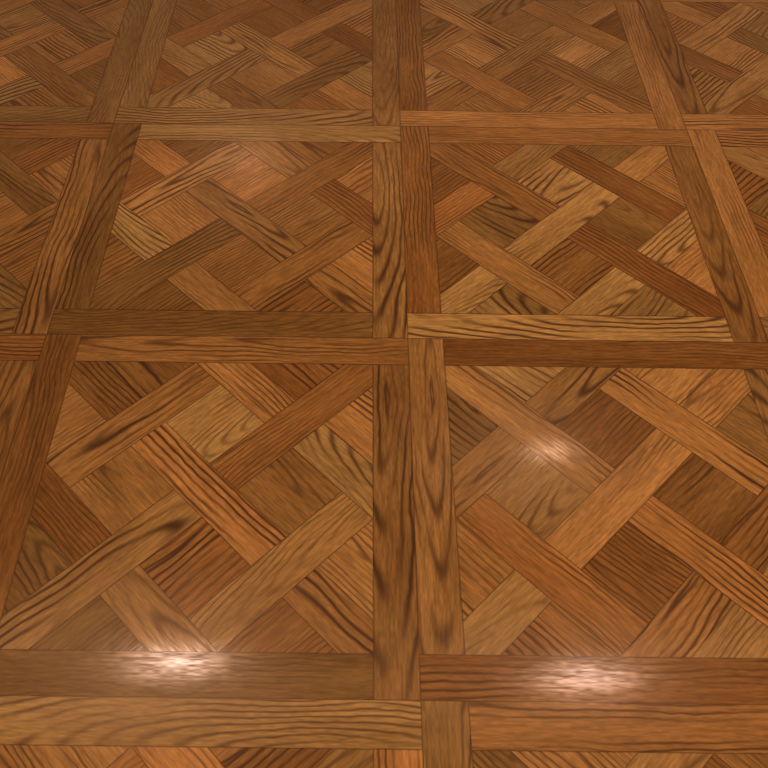
Write a WebGL 1 fragment shader that draws this texture.

```glsl
precision highp float;
// Oak parquet seen in perspective: square panels with pinwheel frames around
// a diagonal basket weave. Each board gets its own tone and ring-shaped grain
// from distance functions, layered sines and noise; lamp glints lie on top.
uniform vec2 u_resolution;

// Perspective: height of horizon, vanishing point, scale and offset of panels
const float HORIZON = 1.892;
const float TILT = 0.012;
const float VANISH_X = 0.4837;
const vec2 PANEL_SCALE = vec2(0.353, 5.099);
const vec2 PANEL_SHIFT = vec2(0.101, 2.827);
// Panel layout, in panel widths (weave sizes in diagonal units)
const float FRAME = 0.097;
const float PITCH = 0.5;
const float STRIP = 0.093;
const float SEAM = 0.0022;
// Colours
const vec3 WOOD_DEEP = vec3(0.400, 0.225, 0.085);
const vec3 WOOD_PALE = vec3(0.680, 0.435, 0.210);
const vec3 GRAIN_DARK = vec3(0.235, 0.125, 0.060);
const vec3 SEAM_DARK = vec3(0.220, 0.120, 0.060);
const vec3 HAZE = vec3(0.660, 0.470, 0.350);
const vec3 LAMP = vec3(0.800, 0.760, 0.800);

struct Board {
  vec2 pos;    // along and across the grain, from the board centre
  float id;    // random value of the board
  float edge;  // distance to the nearest seam
};

float hash(vec2 p) {
  vec3 q = fract(p.xyx * 0.1031);
  q += dot(q, q.yzx + 33.33);
  return fract((q.x + q.y) * q.z);
}

float noise(vec2 p) {
  vec2 i = floor(p), f = fract(p);
  f *= f * (3.0 - 2.0 * f);
  return mix(mix(hash(i), hash(i + vec2(1, 0)), f.x),
             mix(hash(i + vec2(0, 1)), hash(i + vec2(1, 1)), f.x), f.y);
}

float boardId(vec2 cell, vec2 key) {
  return hash(cell * vec2(61.0, 83.0) + key + 400.0);
}

// Four frame boards, each starting at one corner and stopping at the next
Board frameBoard(vec2 f, vec2 cell) {
  Board b = Board(vec2(0), 0.0, 1.0);
  vec2 size = vec2(1.0 - FRAME, FRAME);
  for (int k = 0; k < 4; k++) {
    if (f.x < size.x && f.y < size.y) {
      vec2 gap = min(f, size - f);
      b = Board(f - 0.5 * size, boardId(cell, vec2(40, k)), min(gap.x, gap.y));
    }
    f = vec2(f.y, 1.0 - f.x);
  }
  return b;
}

// Diagonal strips passing over and under, with square infill between them
Board weaveBoard(vec2 f, vec2 cell) {
  float inner = 1.0 - 2.0 * FRAME;
  vec2 u = (f - FRAME) / inner;
  vec2 d = vec2(u.x + u.y - 1.0, u.x - u.y);
  if (mod(cell.x, 2.0) < 0.5) d = d.yx;
  vec2 n = clamp(floor(d / PITCH + 0.5), -1.0, 1.0);
  vec2 o = d - n * PITCH;
  bool inA = abs(o.x) < STRIP, inB = abs(o.y) < STRIP;
  bool aOver = mod(n.x + n.y, 2.0) < 0.5;
  Board b;
  if (inA || inB) {
    bool useA = inA && (!inB || aOver);
    float run = useA ? d.y : d.x;
    float s = run - PITCH * (useA ? n.x : n.y + 1.0);
    float k = floor(s + 0.5);
    b.pos = vec2(s - k, useA ? o.x : o.y);
    b.id = boardId(cell, useA ? vec2(n.x, k + 10.0) : vec2(n.y + 20.0, k));
    float end = max(PITCH - STRIP - abs(b.pos.x), abs(run) - 0.85);
    b.edge = min(STRIP - abs(b.pos.y), end);
  } else {
    vec2 c = floor(d / PITCH);
    o = d - (c + 0.5) * PITCH;
    b.id = boardId(cell, c + 30.0);
    b.pos = b.id < 0.5 ? o : o.yx;
    b.edge = 0.5 * PITCH - STRIP - max(abs(o.x), abs(o.y));
  }
  float unit = inner * 0.7071;
  b.pos *= unit;
  vec2 rim = min(u, 1.0 - u) * inner;
  b.edge = min(b.edge * unit, min(rim.x, rim.y));
  return b;
}

// Oak: cathedral rings around an off-centre heart, plus fine broken pores
vec3 oak(Board b, float px, out float pores) {
  float tone = hash(vec2(b.id * 917.0, 3.0));
  float heart = hash(vec2(b.id * 731.0, 7.0));
  float slant = hash(vec2(b.id * 577.0, 11.0));
  float figure = hash(vec2(b.id * 311.0, 5.0));
  vec2 p = b.pos, q = p + b.id * 37.0;
  float warp = 0.004 * sin(q.x * 11.0) + 0.0015 * sin(q.x * 29.0 + p.y * 40.0);
  warp += 0.014 * (noise(q * vec2(7.0, 16.0)) - 0.5) + 0.003 * noise(q * vec2(40.0, 90.0));
  vec2 h = p - vec2(heart - 0.5, (slant - 0.5) * 0.3) * vec2(0.7, 0.6);
  float r = length(vec2(h.x * mix(0.03, 0.24, slant * slant), h.y + warp));
  // Bold rings where the figure is strong, fine close ones elsewhere
  float freq = mix(95.0, 48.0, figure);
  float rings = pow(0.5 + 0.5 * sin(6.2832 * freq * r), 3.0);
  rings *= 1.0 - smoothstep(0.4, 1.3, freq * px);
  rings *= smoothstep(0.1, 0.8, noise(q * vec2(4.0, 26.0)));
  pores = 0.55 * noise(q * vec2(22.0, 210.0)) + 0.45 * noise(q * vec2(70.0, 330.0));
  float patchy = noise(q * vec2(4.0, 14.0));
  vec3 col = mix(WOOD_DEEP, WOOD_PALE, 0.7 * tone + 0.3 * patchy);
  col *= mix(vec3(1.04, 0.96, 0.90), vec3(0.97, 1.02, 1.04), slant);
  col *= 0.80 + 0.34 * pores;
  return mix(col, GRAIN_DARK, rings * mix(0.35, 0.9, figure));
}

float glow(vec2 uv, vec2 centre, vec2 size) {
  vec2 d = (uv - centre) / size;
  return exp(-dot(d, d));
}

vec3 parquet(vec2 uv) {
  // Project onto the floor; px is the pixel footprint in panel widths
  float depth = HORIZON - uv.y - TILT * (uv.x - 0.52);
  vec2 floorPos = vec2((uv.x - VANISH_X) / (PANEL_SCALE.x * depth), PANEL_SCALE.y / depth) - PANEL_SHIFT;
  float px = PANEL_SCALE.y / (depth * depth * u_resolution.y);
  vec2 cell = floor(floorPos), f = fract(floorPos);
  vec2 rim = min(f, 1.0 - f);
  Board b;
  if (min(rim.x, rim.y) < FRAME) b = frameBoard(f, cell);
  else b = weaveBoard(f, cell);
  float pores;
  vec3 col = oak(b, px, pores);
  float seam = 1.0 - smoothstep(0.0, SEAM + 0.4 * px, b.edge);
  col = mix(col, SEAM_DARK, 0.38 * seam);
  // Falloff of the light towards the far corners and the left side
  col *= 1.05 - 0.22 * smoothstep(0.72, 1.05, uv.y) - 0.12 * glow(uv, vec2(0.0, 0.6), vec2(0.2, 0.4));
  // Soft sheen and sharp lamp glints
  float sheen = 0.16 * smoothstep(0.6, 1.0, uv.y) + 0.42 * glow(uv, vec2(0.2, 0.13), vec2(0.22, 0.11));
  sheen += 0.38 * glow(uv, vec2(0.76, 0.12), vec2(0.19, 0.08)) + 0.3 * glow(uv, vec2(0.7, 0.41), vec2(0.12, 0.08));
  sheen += 0.18 * glow(uv, vec2(0.32, 0.78), vec2(0.09, 0.09));
  col = mix(col, HAZE, min(sheen, 0.6));
  float glint = glow(uv, vec2(0.23, 0.137), vec2(0.065, 0.024)) + 0.9 * glow(uv, vec2(0.762, 0.117), vec2(0.065, 0.024));
  glint += 0.45 * glow(uv, vec2(0.715, 0.412), vec2(0.032, 0.015)) + 0.12 * glow(uv, vec2(0.32, 0.79), vec2(0.04, 0.03));
  return col + LAMP * glint * (0.1 + 0.85 * pores);
}

void main() {
  // Average four samples per pixel to smooth the edges
  vec3 sum = vec3(0);
  for (int i = 0; i < 4; i++) {
    vec2 offset = vec2(mod(float(i), 2.0), floor(float(i) / 2.0)) * 0.5 - 0.25;
    sum += parquet((gl_FragCoord.xy + offset) / u_resolution);
  }
  gl_FragColor = vec4(sum * 0.25, 1.0);
}
```
